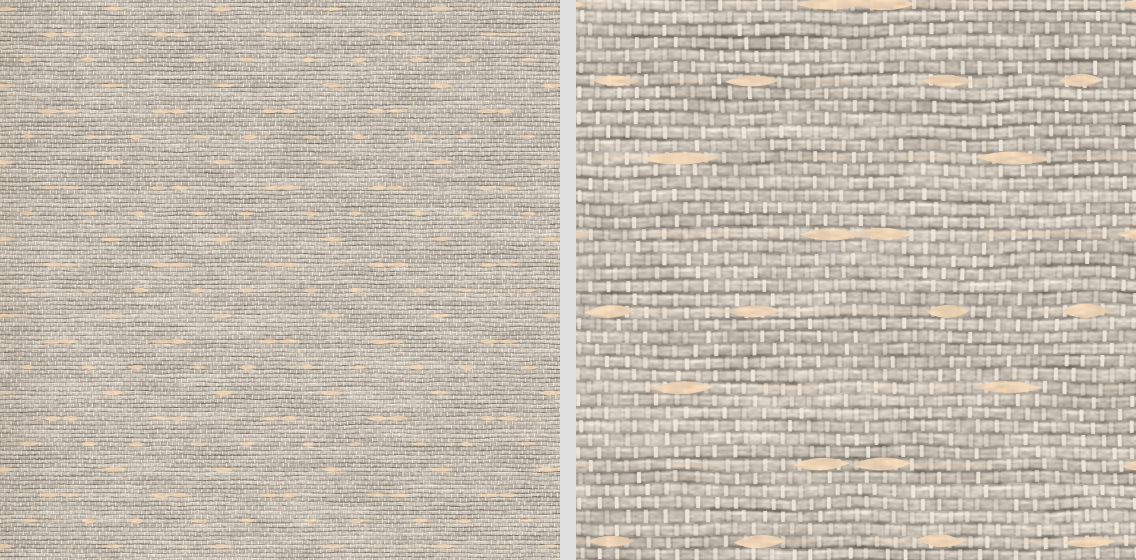
Left, the full canvas; right, a detail of the centre.
A WebGL 2 fragment shader for this texture:

```glsl
#version 300 es
precision highp float;

uniform vec2 u_resolution;
out vec4 fragColor;

#define ROW_PITCH 0.00762
#define ROWS_PER_SLUB 6.0
#define TOP_MARGIN 0.0156
#define TICK_PITCH 0.0113
#define TICK_HALF vec2(0.0011, 0.0034)
#define SLUB_REPEAT 0.1953
#define SLUB_THICKNESS 0.0038
#define GAP_DEPTH 0.62
#define GRAIN 0.42
#define SHADOW_COLOR vec3(0.50, 0.47, 0.43)
#define LIGHT_COLOR vec3(0.94, 0.905, 0.86)
#define SLUB_COLOR vec3(0.94, 0.83, 0.71)

// Integer hash of a lattice cell, 0 to 1
float hash(vec2 cell) {
    uvec2 q = uvec2(ivec2(cell)) * uvec2(1597334677u, 3812015801u);
    uint n = (q.x ^ q.y) * 1597334677u;
    n = (n ^ (n >> 15)) * 2246822519u;
    n ^= n >> 13;
    return float(n >> 8) / 16777216.0;
}

float noise(vec2 p) {
    vec2 cell = floor(p);
    vec2 f = p - cell;
    f = f * f * (3.0 - 2.0 * f);
    return mix(mix(hash(cell), hash(cell + vec2(1, 0)), f.x),
               mix(hash(cell + vec2(0, 1)), hash(cell + vec2(1, 1)), f.x), f.y);
}

// Antialiased inside of a signed distance
float coverage(float dist, float pixel) {
    return clamp(0.5 - dist / pixel, 0.0, 1.0);
}

// Brightness of the woven ground, 0 in the gaps and 1 on the warp ticks
float weaveTone(vec2 p, float pixel) {
    float wobble = 0.35 * (noise(p * vec2(28.0, 60.0)) - 0.5);
    float r = p.y / ROW_PITCH + wobble;
    float row = floor(r + 0.5);
    float f = r - row;
    float gapId = floor(r);

    // Weft threads with long streaks and fibre grain
    float streak = noise(vec2(p.x * 11.0, row)) - 0.5;
    float grain = noise(p * vec2(190.0, 480.0) + 31.0) - 0.5;
    float fibre = noise(p * vec2(420.0, 760.0) + 77.0) - 0.5;
    float tone = 0.65 + 0.22 * streak + GRAIN * (0.6 * grain + 0.5 * fibre);

    // Uneven shadow between neighbouring threads, with a lit upper edge
    float gapNoise = noise(vec2(p.x * 16.0, gapId + 300.0));
    float broken = noise(vec2(p.x * 130.0, gapId + 700.0));
    float strength = 0.15 + 0.55 * gapNoise * gapNoise + 0.5 * broken;
    tone -= GAP_DEPTH * strength * smoothstep(0.22, 0.48, abs(f));
    float edge = 1.0 - smoothstep(0.05, 0.22, abs(f + 0.22));
    tone += 0.24 * edge * noise(vec2(p.x * 70.0, row + 500.0));

    // Warp ticks, offset by half a step on every other row
    float c = p.x / TICK_PITCH + 0.5 * mod(row, 2.0) + 0.5 * noise(p * vec2(14.0, 9.0));
    float column = floor(c);
    vec2 id = vec2(column, row);
    float shift = 0.22 * (hash(id + 900.0) - 0.5);
    vec2 d = abs(vec2((c - column - 0.5 - shift) * TICK_PITCH, f * ROW_PITCH)) - TICK_HALF;
    float tick = coverage(d.x, pixel) * coverage(d.y, pixel);
    float side = coverage(abs(d.x - 0.0009) - 0.0006, pixel) * coverage(d.y, pixel);
    tone -= 0.12 * side;
    return mix(tone, 1.02, tick * (0.3 + 0.65 * hash(id + 1300.0)));
}

// Coloured slubs: singles, close pairs and spread pairs on successive bands
float slubMask(vec2 p, float pixel) {
    float bandPitch = ROW_PITCH * ROWS_PER_SLUB;
    float band = floor(p.y / bandPitch + 0.5);
    float y = p.y - band * bandPitch;
    float kind = mod(band, 3.0);
    vec2 centers = kind < 0.5 ? vec2(0.005) : kind < 1.5 ? vec2(0.091, 0.124) : vec2(0.051, 0.161);
    float halfLength = kind < 0.5 ? 0.021 : kind < 1.5 ? 0.0185 : 0.0145;
    float mask = 0.0;
    for (int i = 0; i < 2; i++) {
        float x = p.x - centers[i];
        float index = floor(x / SLUB_REPEAT + 0.5);
        vec2 id = vec2(index * 2.0 + (kind < 0.5 ? 0.0 : float(i)), band);
        x -= index * SLUB_REPEAT + 0.007 * (hash(id + 40.0) - 0.5);
        float u = x / (halfLength * (0.85 + 0.3 * hash(id + 80.0)));
        float thickness = SLUB_THICKNESS * (0.75 + 0.4 * hash(id + 120.0));
        float tilt = 0.0016 * (hash(id + 160.0) - 0.5);
        float center = tilt * u + 0.0012 * (hash(id + 200.0) - 0.5);
        float profile = thickness * (1.0 - u * u);
        mask = max(mask, coverage(abs(y - center) - profile, pixel) * step(abs(u), 1.0));
    }
    // Thin yarn showing between the slubs
    float yarn = coverage(abs(y) - 0.0012, pixel) * smoothstep(0.35, 0.75, noise(vec2(p.x * 60.0, band + 60.0)));
    return max(mask, 0.4 * yarn);
}

void main() {
    float pixel = 1.0 / u_resolution.y;
    vec2 uv = gl_FragCoord.xy * pixel;
    vec2 p = vec2(uv.x, 1.0 - uv.y - TOP_MARGIN);

    float tone = clamp(weaveTone(p, pixel), -0.15, 1.05);
    vec3 color = mix(SHADOW_COLOR, LIGHT_COLOR, tone);

    float slubShade = 0.94 + 0.12 * noise(p * vec2(150.0, 500.0));
    color = mix(color, SLUB_COLOR * slubShade, 0.92 * slubMask(p, pixel));

    // Slightly deeper tone along the left side
    color *= 1.0 - vec3(0.03, 0.035, 0.05) * (1.0 - smoothstep(0.0, 0.12, uv.x));
    fragColor = vec4(color, 1.0);
}
```
